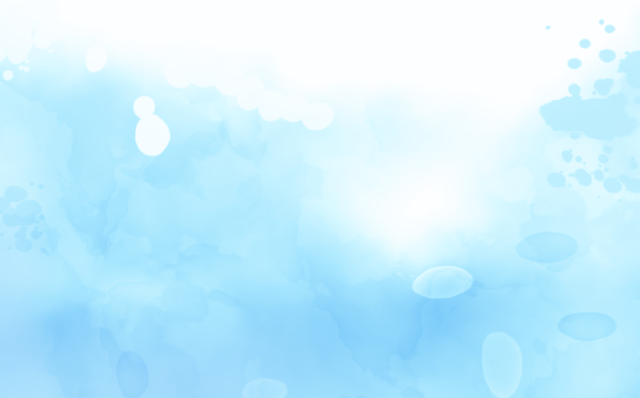
This background is drawn by a Shadertoy shader. Its source:

```glsl
// Watercolour wash: white paper on top melting into cyan and blue pigment.
// A tone field (0 = paper, 1 = deep blue) is built from soft pools, noise
// washes, rimmed stains and scattered drops, then mapped to a palette.
const vec3 PAPER = vec3(0.992, 0.996, 1.0);
const vec3 PALE = vec3(0.84, 0.97, 1.0);
const vec3 SKY = vec3(0.66, 0.905, 0.995);
const vec3 DEEP = vec3(0.49, 0.80, 0.98);
const vec3 LAVENDER = vec3(0.66, 0.82, 0.98);

float hash(vec2 p) { return fract(sin(dot(p, vec2(127.1, 311.7))) * 43758.545); }

float noise(vec2 p) {
    vec2 i = floor(p), f = fract(p);
    f = f * f * (3.0 - 2.0 * f);
    return mix(mix(hash(i), hash(i + vec2(1, 0)), f.x),
               mix(hash(i + vec2(0, 1)), hash(i + vec2(1, 1)), f.x), f.y);
}

float fbm(vec2 p) {
    float sum = 0.0, amp = 0.5;
    for (int i = 0; i < 6; i++) {
        sum += amp * noise(p);
        p = mat2(1.6, 1.2, -1.2, 1.6) * p + 7.3;
        amp *= 0.5;
    }
    return sum;
}

// Soft pool of pigment
float pool(vec2 p, float x, float y, float w, float h) {
    vec2 d = (p - vec2(x, y)) / vec2(w, h);
    return exp(-dot(d, d));
}

// Approximate signed distance to an ellipse
float oval(vec2 p, float x, float y, float w, float h) {
    return (length((p - vec2(x, y)) / vec2(w, h)) - 1.0) * min(w, h);
}

float cover(float d, float aa) { return 1.0 - smoothstep(-aa, aa, d); }

// Stain that is strongest along its dried rim
float stain(float d, float aa) {
    return cover(d, aa) * (0.45 + 0.55 * exp(-abs(d) * 70.0));
}

// Coverage of drops scattered around a centre, mostly small ones
float drops(vec2 p, vec2 c, vec2 spread, float size, float seed, float aa) {
    float d = 1.0;
    for (int i = 0; i < 36; i++) {
        vec2 k = vec2(float(i), seed);
        vec2 o = c + spread * (vec2(hash(k) + hash(k + 3.1), hash(k + 5.7) + hash(k + 9.2)) - 1.0);
        float r = size * (0.14 + 0.86 * pow(hash(k + 13.4), 3.0));
        d = min(d, oval(p, o.x, o.y, r * (1.0 + 0.4 * hash(k + 17.0)), r));
    }
    return cover(d, aa);
}

// Broad distribution of pigment over the sheet
float washTone(vec2 p) {
    float edge = 0.93 - 0.21 * p.x + 0.85 * max(p.x - 1.27, 0.0);
    float t = mix(0.36, 0.68, smoothstep(0.65, 0.05, p.y));
    t += 0.20 * pool(p, 0.36, 0.47, 0.28, 0.17) + 0.14 * pool(p, 0.08, 0.72, 0.3, 0.14);
    t += 0.16 * pool(p, 0.66, 0.67, 0.14, 0.06) + 0.22 * pool(p, 0.12, 0.14, 0.22, 0.1);
    t += 0.18 * pool(p, 0.78, 0.10, 0.2, 0.14) + 0.34 * pool(p, 1.18, 0.21, 0.18, 0.13);
    t -= 0.36 * pool(p, 1.04, 0.46, 0.2, 0.13) + 0.20 * pool(p, 1.15, 0.6, 0.24, 0.12);
    t -= 0.20 * pool(p, 0.36, 0.27, 0.15, 0.08) + 0.20 * pool(p, 1.52, 0.08, 0.18, 0.14);
    t -= 0.12 * pool(p, 1.5, 0.45, 0.2, 0.2);
    return t * smoothstep(-0.09, 0.13, edge - p.y);
}

vec3 palette(float t) {
    vec3 c = mix(PAPER, PALE, clamp(t / 0.3, 0.0, 1.0));
    c = mix(c, SKY, clamp((t - 0.3) / 0.33, 0.0, 1.0));
    return mix(c, DEEP, clamp((t - 0.63) / 0.37, 0.0, 1.0));
}

void mainImage(out vec4 fragColor, in vec2 fragCoord) {
    vec2 p = fragCoord / iResolution.xy * vec2(1.61, 1.0);
    float aa = 1.2 / iResolution.y;
    vec2 bend = vec2(fbm(p * 5.0), fbm(p * 5.0 + 31.0)) - 0.49;
    vec2 q = p + 0.16 * bend, s = p + 0.045 * bend;
    // Soft wash, grain and overlapping dried layers
    float t = washTone(q), wet = smoothstep(0.02, 0.3, t);
    t += wet * 0.3 * (fbm(q * 6.0 + 4.0) - 0.49);
    for (float k = 0.0; k < 4.0; k++) {
        float d = (fbm(q * (2.2 + k) + 11.0 * k) - 0.51) * 0.3;
        float visible = smoothstep(0.35, 0.65, noise(p * 4.0 + 19.0 * k));
        t += wet * visible * (0.1 * stain(d, aa * 1.5) - 0.03);
    }
    // Rimmed stains: lifted patches, then darker pools
    t -= 0.32 * stain(oval(s, 1.12, 0.29, 0.08, 0.045), aa);
    t -= 0.20 * stain(oval(s, 1.26, 0.08, 0.05, 0.075), aa);
    t -= 0.22 * stain(oval(s, 0.66, 0.015, 0.06, 0.035), aa);
    t += 0.20 * stain(oval(s, 1.475, 0.17, 0.075, 0.038), aa);
    t += 0.15 * stain(oval(s, 1.37, 0.38, 0.07, 0.04), aa);
    t += 0.18 * stain(oval(s, 0.33, 0.06, 0.04, 0.06), aa);
    // Blue spatter on the right and left margins
    float spatter = cover(oval(p + 0.22 * bend, 1.48, 0.70, 0.15, 0.055), aa);
    spatter = max(spatter, drops(s, vec2(1.52, 0.8), vec2(0.2, 0.22), 0.032, 2.0, aa));
    spatter = max(spatter, drops(s, vec2(1.5, 0.58), vec2(0.13, 0.1), 0.02, 8.0, aa));
    t = mix(t, max(t, 0.49), spatter * 0.9);
    t += 0.14 * drops(s, vec2(0.05, 0.46), vec2(0.08, 0.1), 0.026, 5.0, aa);
    // Paper-white drops along the top edge of the wash
    float white = cover(oval(s, 0.247, 0.857, 0.027, 0.036), aa);
    float pair = min(oval(s, 0.372, 0.738, 0.027, 0.031), oval(s, 0.389, 0.668, 0.042, 0.052));
    white = max(white, cover(pair, aa));
    for (float k = 0.0; k < 7.0; k++) {
        float y = 0.83 - 0.018 * k + 0.04 * (hash(vec2(k, 4.0)) - 0.5);
        white = max(white, 0.85 * cover(oval(s, 0.46 + 0.055 * k, y, 0.038, 0.04), aa));
    }
    white = max(white, 0.8 * drops(s, vec2(0.05, 0.9), vec2(0.1), 0.035, 6.0, aa));
    t = mix(t, 0.03, white * 0.92);
    // Pigment colour with a lavender tint low on the left
    float tint = pool(q, 0.4, 0.04, 0.4, 0.12) + pool(q, 0.0, 0.1, 0.1, 0.3);
    vec3 col = mix(palette(clamp(t, 0.0, 1.0)), LAVENDER, 0.35 * min(tint, 1.0));
    fragColor = vec4(col, 1.0);
}
```
